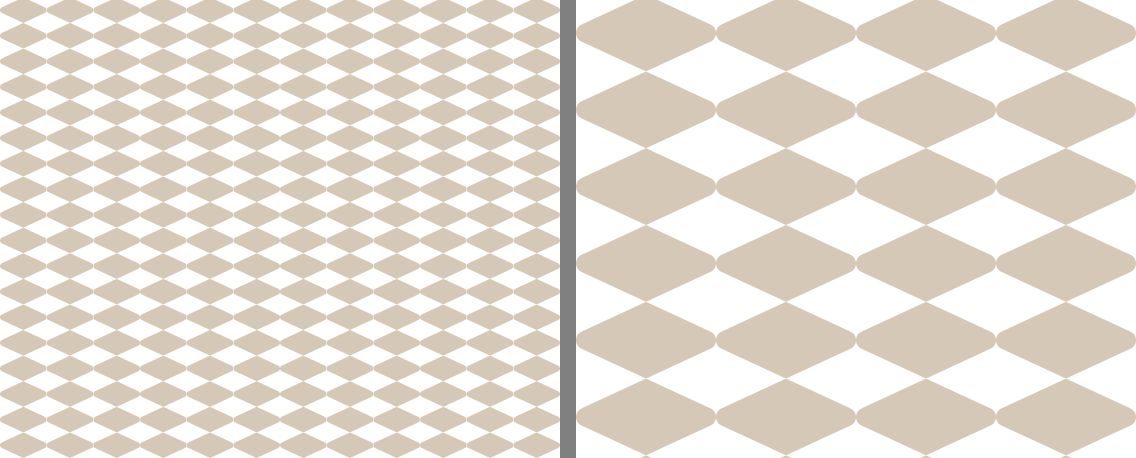
Left: the whole. Right: its middle third, enlarged.
Reproduce this pattern procedurally as a Shadertoy shader.

```glsl
const float COLUMNS = 12.0;
const vec2 CELL_SIZE = vec2(1.0, 0.5484);  // in column widths
const float TIP_RADIUS = 0.067;
const vec3 BEIGE = vec3(0.838, 0.784, 0.716);
const vec3 WHITE = vec3(1.0);

// Rhombus with sharp top and bottom and rounded side tips.
float lozengeDistance(vec2 p, vec2 halfSize, float tipRadius) {
    vec2 q = abs(p);
    vec2 tipCenter = vec2(halfSize.x - tipRadius, 0.0);

    // The slanted edge runs from the apex tangent to the tip circle.
    float apexToTip = length(vec2(tipCenter.x, halfSize.y));
    float slope = atan(halfSize.y, tipCenter.x) - asin(tipRadius / apexToTip);
    vec2 normal = vec2(sin(slope), cos(slope));
    vec2 tangent = vec2(normal.y, -normal.x);

    vec2 fromTip = q - tipCenter;
    float edge = dot(fromTip, normal) - tipRadius;
    float cap = length(fromTip) - tipRadius;
    return dot(fromTip, tangent) > 0.0 ? cap : edge;
}

// Position relative to the center of the enclosing cell.
vec2 repeatCell(vec2 p, vec2 size) {
    return (fract(p / size) - 0.5) * size;
}

float coverage(float dist, float pixelSize) {
    return clamp(0.5 - dist / pixelSize, 0.0, 1.0);
}

void mainImage(out vec4 fragColor, in vec2 fragCoord) {
    float pixelSize = COLUMNS / iResolution.x;
    vec2 p = repeatCell(fragCoord * pixelSize, CELL_SIZE);

    float lozenge = lozengeDistance(p, 0.5 * CELL_SIZE, TIP_RADIUS);
    vec3 color = mix(WHITE, BEIGE, coverage(lozenge, pixelSize));
    fragColor = vec4(color, 1.0);
}
```
